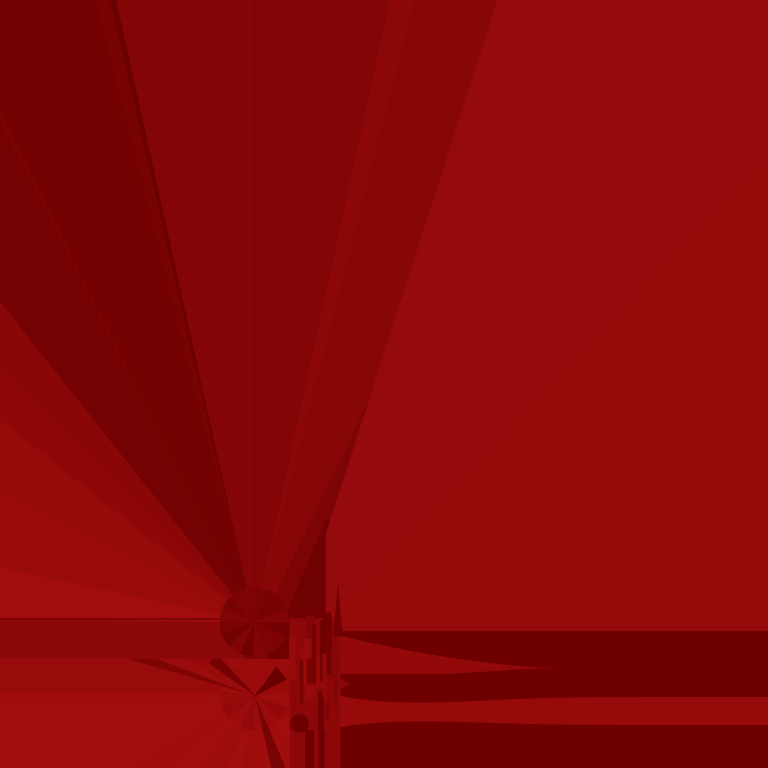
Give the GLSL for this background, as a Shadertoy shader.

```glsl
// Dark red backdrop: a fan of broad rays from a small hub, with bars and spikes at its foot.

const float TAU = 6.2831853;
const vec2 HUB = vec2(0.331, 0.190);
const vec2 LOWER_HUB = vec2(0.332, 0.094);
const float HUB_RADIUS = 0.045;
const float BAR_START = 0.443;
const float DARK = 0.43;
const float BRIGHT = 0.59;
const int BAR_COUNT = 26;

// Ray borders, measured clockwise from straight up, and the tone after each.
const int RAYS = 12;
const float RAY_EDGE[RAYS] = float[](-1.559, -1.358, -1.092, -0.899, -0.788, -0.671,
                                     -0.466, -0.249, -0.2275, -0.2183, 0.215, 0.252);
const float RAY_TONE[RAYS] = float[](0.63, 0.60, 0.59, 0.56, 0.545, 0.46,
                                     0.45, 0.465, 0.42, 0.513, 0.55, 0.53);

// Coverage of the side where the distance is negative.
float cover(float dist) {
    return clamp(0.5 - dist * iResolution.y, 0.0, 1.0);
}

void paint(inout float tone, float value, float mask) {
    tone = mix(tone, value, mask);
}

float hash(float n) {
    n = fract(n * 0.1031 + 0.137);
    n *= n + 33.33;
    return fract(n * (n + n));
}

float bearing(vec2 d) {
    return atan(d.x, d.y);
}

// Random tone per angular sector, with softened borders.
float sectors(float angle, float count) {
    float f = (angle / TAU + 0.5) * count;
    float i = floor(f);
    return mix(hash(mod(i - 1.0, count)), hash(mod(i, count)), smoothstep(0.0, 0.12, f - i));
}

float box(vec2 d, vec2 halfSize) {
    vec2 q = abs(d) - halfSize;
    return cover(max(q.x, q.y));
}

// Wedge that widens away from its origin up to the given length.
float blade(vec2 d, float angle, float spread, float len) {
    vec2 along = vec2(sin(angle), cos(angle));
    float u = dot(d, along);
    float v = abs(d.x * along.y - d.y * along.x);
    return cover(max(v - u * spread, u - len));
}

float upperFan(vec2 p) {
    vec2 d = p - HUB;
    float angle = bearing(d);
    float tone = 0.55;
    for (int i = 0; i < RAYS; i++)
        paint(tone, RAY_TONE[i], cover((RAY_EDGE[i] - angle) * length(d)));
    // Hairlines between rays
    paint(tone, 0.50, 0.7 * blade(d, -0.466, 0.002, 1.2));
    paint(tone, 0.47, 0.6 * box(d - vec2(0.0, 0.5), vec2(0.0012, 0.5)));
    // Folded shadow beside the large right-hand plane
    float fold = 0.410 + (p.y - 0.333) * 0.478;
    paint(tone, 0.49, cover(fold - p.x));
    paint(tone, 0.44, cover(0.424 - (0.323 - p.y) * 0.42 - p.x) * cover(p.y - 0.323));
    return tone;
}

float lowerFan(vec2 p) {
    vec2 d = p - LOWER_HUB;
    float angle = bearing(d);
    float tone = mix(0.625, 0.60, cover(0.098 - p.y));
    tone += 0.025 * (sectors(angle, 37.0) - 0.5);
    paint(tone, 0.57 + 0.05 * sectors(angle, 15.0), cover(length(d) - HUB_RADIUS));
    paint(tone, 0.42, blade(d, 0.86, 0.24, 0.046));
    paint(tone, 0.46, blade(d, -0.85, 0.11, 0.073));
    paint(tone, 0.50, blade(d, -1.25, 0.04, 0.17));
    paint(tone, 0.47, blade(d, 2.83, 0.09, 0.11));
    return tone;
}

// Dark stripes on the right with a bright tapering spike and a bright band.
float rightStripes(vec2 p) {
    float tone = DARK;
    float t = clamp((p.x - BAR_START) / 0.284, 0.0, 1.0);
    float spikeTop = 0.130 + 0.042 * pow(1.0 - t, 1.6);
    float spikeBase = mix(0.1224, 0.130, smoothstep(0.4, 1.0, t));
    paint(tone, 0.575, cover(p.y - spikeTop) * cover(spikeBase - p.y) * cover(p.x - 0.727));
    float waist = exp(-pow((p.x - 0.54) / 0.13, 2.0));
    float flare = 0.006 * exp(-30.0 * max(p.x - BAR_START, 0.0));
    float bandTop = 0.0924 - 0.0075 * waist + flare;
    float bandBase = 0.056 + 0.005 * waist - flare;
    paint(tone, BRIGHT, cover(p.y - bandTop) * cover(bandBase - p.y));
    paint(tone, 0.55, cover(abs(p.y - 0.109) - 0.5 * (0.456 - p.x)));
    return tone;
}

// Cluster of short upright bars between the hubs and the stripes.
void paintBars(inout float tone, vec2 p) {
    paint(tone, 0.55, box(p - vec2(0.410, 0.095), vec2(0.033, 0.100)));
    for (int i = 0; i < BAR_COUNT; i++) {
        float n = float(i) * 4.0;
        vec2 center = vec2(mix(0.380, 0.440, hash(n + 1.0)), mix(0.055, 0.190, hash(n + 2.0)));
        vec2 size = vec2(0.002 + 0.004 * hash(n + 3.0), 0.006 + 0.035 * hash(n + 4.0));
        paint(tone, mix(DARK, 0.60, hash(n + 7.0)), box(p - center, size));
    }
    paint(tone, DARK, box(p - vec2(0.403, 0.0), vec2(0.006, 0.050)));
    paint(tone, DARK, box(p - vec2(0.419, 0.0), vec2(0.004, 0.050)));
    paint(tone, DARK, cover(length(p - vec2(0.390, 0.058)) - 0.012));
    paint(tone, 0.45, blade(vec2(0.440, 0.241) - p, 0.0, 0.09, 0.070));
}

void mainImage(out vec4 fragColor, in vec2 fragCoord) {
    vec2 p = fragCoord / iResolution.xy;
    float tone = upperFan(p);
    // Large plane on the right, split by a soft diagonal
    float planeEdge = max(0.424, 0.430 + (p.y - 0.323) * 0.322);
    float plane = cover(planeEdge - p.x);
    float diagonal = smoothstep(-0.03, 0.03, p.y - 0.818 + (1.0 - p.x) * 1.0625);
    paint(tone, mix(0.587, 0.58, diagonal), plane);
    // Lower left, then the hub disc
    paint(tone, lowerFan(p), cover(p.y - 0.142));
    paint(tone, 0.48, box(p - vec2(0.15, 0.194), vec2(0.15, 0.0012)));
    vec2 d = p - HUB;
    paint(tone, 0.44 + 0.07 * sectors(bearing(d), 16.0), cover(length(d) - HUB_RADIUS));
    // Stripes and bars at the foot
    float right = cover(BAR_START - p.x);
    paint(tone, 0.55, right * cover(abs(p.y - 0.183) - 0.001));
    paint(tone, rightStripes(p), right * cover(p.y - 0.1784));
    paintBars(tone, p);
    float tint = max(0.0, 0.25 * (tone - DARK));
    vec3 color = vec3(tone, tint, tint + 0.012 * plane * diagonal);
    fragColor = vec4(color, 1.0);
}
```
